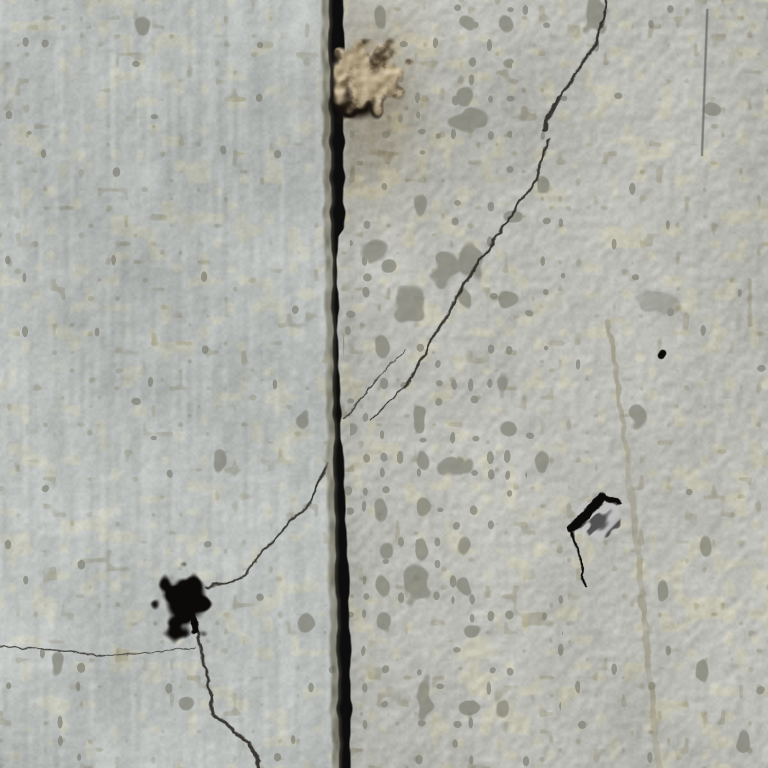
A three.js fragment shader for this texture:

```glsl
// Weathered concrete: two slabs split by a dark joint, with cracks, a hole,
// a lodged stone, a chip and grey stains. Value noise gives the grain,
// segments the cracks, noise-warped ellipses the holes and stains.
varying vec2 vUv;

float hash(vec2 p) {
  vec3 q = fract(p.xyx * 0.1031);
  q += dot(q, q.yzx + 33.33);
  return fract((q.x + q.y) * q.z);
}

float noise(vec2 p) {
  vec2 i = floor(p), f = fract(p);
  f = f * f * (3.0 - 2.0 * f);
  return mix(mix(hash(i), hash(i + vec2(1, 0)), f.x),
             mix(hash(i + vec2(0, 1)), hash(i + 1.0), f.x), f.y);
}

float fbm(vec2 p) {
  float sum = 0.0, amp = 0.5;
  for (int i = 0; i < 5; i++) {
    sum += amp * noise(p);
    p = p * 2.03 + 17.0;
    amp *= 0.5;
  }
  return sum;
}

// Ragged ellipse mask
float blob(vec2 p, vec2 c, vec2 r) {
  return 1.0 - smoothstep(0.8, 1.15, length((p - c) / r) + 0.8 * noise(p * 75.0) - 0.4);
}

float line(vec2 p, vec2 a, vec2 b, float w) {
  vec2 d = b - a;
  float t = clamp(dot(p - a, d) / dot(d, d), 0.0, 1.0);
  return 1.0 - smoothstep(w - 0.0013, w + 0.0013, length(p - a - d * t));
}

// Path entries hold x, y and half width; zero width starts a new branch
float cracks(vec2 p, vec3 path[13]) {
  float m = 0.0;
  for (int i = 1; i < 13; i++)
    if (path[i].z > 0.0) m = max(m, line(p, path[i - 1].xy, path[i].xy, path[i].z));
  return m;
}

// Random flecks, densest beside the joint on the right slab
float flecks(vec2 p, float scale, float density) {
  vec2 id = floor(p * scale);
  float k = hash(id + 71.0);
  vec2 c = (id + 0.35 + 0.3 * vec2(k, hash(id + 29.0))) / scale;
  float near = smoothstep(0.44, 0.47, p.x) * (1.0 - smoothstep(0.6, 0.78, p.x));
  return step(hash(id + scale), density * (0.2 + near)) * blob(p, c, vec2(0.13 + 0.1 * k, 0.32 - 0.16 * k) / scale);
}

void main() {
  vec2 p = vUv;
  float right = smoothstep(0.435, 0.445, p.x);
  vec2 q = p + 0.01 * (vec2(fbm(p * 65.0), fbm(p * 65.0 + 40.0)) - 0.48);

  // Slab tone, brushed streaks and pitted grain
  vec3 col = mix(vec3(0.71, 0.725, 0.715), vec3(0.715, 0.72, 0.695), right);
  col += 0.13 * (fbm(p * 6.0) - 0.48) + 0.07 * (fbm(p * 45.0) - 0.48);
  col += (1.0 - right) * 0.06 * (noise(p * vec2(150, 12)) - 0.5);
  float relief = noise(p * 115.0) - noise(p * 115.0 + vec2(-0.35, 0.45));
  col += relief * mix(0.045, 0.08, right) + 0.035 * (noise(p * 300.0) - 0.5);
  col += vec3(0.035, 0.025, -0.015) * smoothstep(0.65, 0.85, noise(p * 60.0 + 7.0));
  col -= vec3(0.07, 0.08, 0.11) * smoothstep(0.8, 0.95, noise(p * 85.0 + 3.0));

  // Brown wash below the stone and along the joint
  vec2 wash = (p - vec2(0.49, 0.87)) / vec2(0.055, 0.12);
  col -= vec3(0.09, 0.12, 0.16) * exp(-dot(wash, wash));
  col -= 0.05 * exp(-abs(p.x - 0.455) * 60.0) * right;

  // Grey stains
  vec4 stain[11] = vec4[11](
    vec4(0.612, 0.845, 0.024, 0.014), vec4(0.548, 0.737, 0.011, 0.015),
    vec4(0.58, 0.65, 0.017, 0.022), vec4(0.612, 0.662, 0.014, 0.026),
    vec4(0.533, 0.602, 0.02, 0.023), vec4(0.488, 0.674, 0.016, 0.018),
    vec4(0.592, 0.392, 0.022, 0.013), vec4(0.831, 0.458, 0.012, 0.013),
    vec4(0.541, 0.24, 0.016, 0.023), vec4(0.552, 0.088, 0.01, 0.03),
    vec4(0.775, 0.98, 0.014, 0.026));
  float grey = max(flecks(p, 19.0, 0.34), flecks(p, 43.0, 0.24));
  for (int i = 0; i < 11; i++) grey = max(grey, blob(p, stain[i].xy, stain[i].zw));
  grey = max(grey, 0.6 * blob(p, vec2(0.858, 0.606), vec2(0.025, 0.017)));
  col = mix(col, vec3(0.49, 0.49, 0.445), grey * 0.68);

  // Tan drip and scratch
  vec2 bend = vec2(0.82, 0.375);
  float drip = max(line(q, vec2(0.792, 0.583), bend, 0.003), line(q, bend, vec2(0.859, 0), 0.004));
  col = mix(col, vec3(0.58, 0.55, 0.46), drip * (0.25 + 0.4 * noise(p * 50.0)));
  col = mix(col, vec3(0.4), 0.75 * line(p, vec2(0.921, 0.987), vec2(0.914, 0.798), 0.0015));

  // Cracks
  float crackR = cracks(q, vec3[13](
    vec3(0.789, 1, 0), vec3(0.777, 0.941, 0.0018), vec3(0.727, 0.874, 0.0017),
    vec3(0.708, 0.831, 0.0026), vec3(0.715, 0.818, 0), vec3(0.697, 0.766, 0.0016),
    vec3(0.645, 0.69, 0.0016), vec3(0.582, 0.594, 0.0018), vec3(0.527, 0.495, 0.0017),
    vec3(0.482, 0.453, 0.0009), vec3(0.527, 0.544, 0), vec3(0.49, 0.506, 0.0004),
    vec3(0.449, 0.456, 0.0008)));
  float crackL = cracks(q, vec3[13](
    vec3(0.426, 0.397, 0), vec3(0.408, 0.352, 0.0016), vec3(0.345, 0.284, 0.0013),
    vec3(0.319, 0.249, 0.0012), vec3(0.27, 0.236, 0.0013), vec3(0.254, 0.185, 0),
    vec3(0.273, 0.102, 0.0018), vec3(0.276, 0.069, 0.002), vec3(0.326, 0.034, 0.002),
    vec3(0.339, 0, 0.0024), vec3(0.254, 0.156, 0), vec3(0.137, 0.145, 0.0005),
    vec3(0, 0.16, 0.0008)));
  col = mix(col, vec3(0.17, 0.16, 0.14), max(crackL, crackR) * 0.9);

  // Joint: worn lip on the left, then the dark gap
  float ragged = 0.004 * noise(vec2(4, p.y * 65.0)) - 0.002;
  float fromL = p.x - mix(0.441, 0.427, p.y) - ragged;
  float toR = mix(0.457, 0.44, smoothstep(0.1, 0.6, p.y)) + 0.008 * smoothstep(0.69, 0.705, p.y) - ragged - p.x;
  float lip = smoothstep(-0.012, -0.006, fromL) * step(fromL, 0.002);
  col = mix(col, vec3(0.34, 0.33, 0.27) + 0.25 * noise(p * vec2(150, 70)), lip * 0.75);
  float gap = smoothstep(-0.0015, 0.0015, min(fromL, toR));
  col = mix(col, mix(vec3(0.19, 0.185, 0.16), vec3(0.05), smoothstep(0.0, 0.007, fromL)), gap);

  // Stone lodged in the joint, above its shadow
  col = mix(col, vec3(0.09, 0.07, 0.05), blob(p, vec2(0.466, 0.88), vec2(0.036)));
  vec3 rock = mix(vec3(0.3, 0.26, 0.2), vec3(0.7, 0.64, 0.53), smoothstep(0.25, 0.6, fbm(p * 55.0)));
  col = mix(col, rock + relief * 0.3, blob(p, vec2(0.478, 0.902), vec2(0.047, 0.043)));

  // Chip: streaked hollow with a dark upper rim and a thin tail
  float streak = noise(vec2(p.x + p.y, p.y - p.x) * vec2(40, 100));
  col = mix(col, vec3(0.32 + 0.43 * smoothstep(0.3, 0.65, streak)), blob(p, vec2(0.778, 0.323), vec2(0.033, 0.026)));
  vec2 heel = vec2(0.744, 0.312), crest = vec2(0.782, 0.351);
  float dark = max(line(q, heel, crest, 0.006), line(q, crest, vec2(0.806, 0.346), 0.004));
  dark = max(dark, line(q, heel, vec2(0.762, 0.236), 0.0015));

  // Hole and small pits
  dark = max(dark, blob(p, vec2(0.239, 0.215), vec2(0.032, 0.038)));
  dark = max(dark, line(q, vec2(0.248, 0.205), vec2(0.253, 0.178), 0.004));
  dark = max(dark, line(p, vec2(0.861, 0.537), vec2(0.863, 0.54), 0.0045));
  gl_FragColor = vec4(mix(col, vec3(0.045, 0.04, 0.035), dark), 1.0);
}
```
